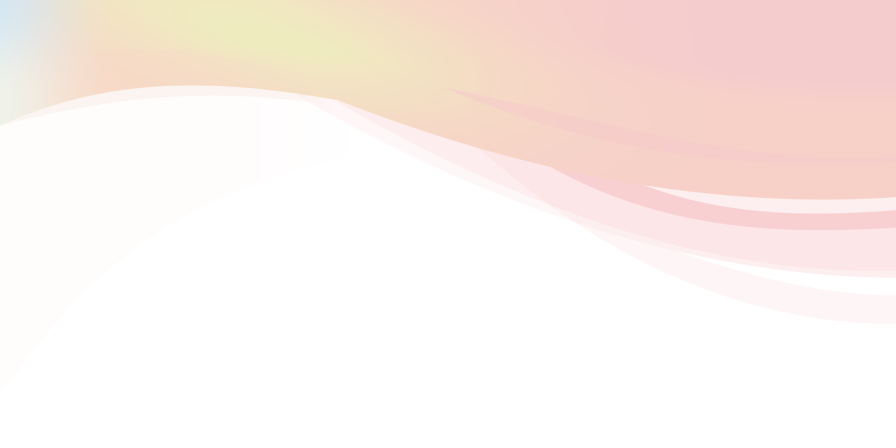
A Shadertoy shader for this background:

```glsl
#define EDGE_SOFTNESS 0.75
#define VEIL_ALPHA 0.15
#define INNER_ALPHA 0.20
#define LOW_VEIL_ALPHA 0.18
#define SASH_ALPHA 0.55
#define YELLOW_CENTRE vec2(0.58, 0.07)
#define YELLOW_SIZE vec2(0.48, 0.12)
#define YELLOW_TILT 0.24

const vec3 WHITE  = vec3(1.0);
const vec3 BLUSH  = vec3(1.0, 0.991, 0.989);
const vec3 CREAM  = vec3(0.985, 0.958, 0.943);
const vec3 ROSE   = vec3(0.97, 0.78, 0.80);
const vec3 BAND   = vec3(0.975, 0.815, 0.822);
const vec3 SLIVER = vec3(0.992, 0.937, 0.94);
const vec3 PEACH  = vec3(0.97, 0.85, 0.78);
const vec3 SALMON = vec3(0.967, 0.818, 0.785);
const vec3 PINK   = vec3(0.96, 0.80, 0.805);
const vec3 SASH   = vec3(0.965, 0.79, 0.795);
const vec3 YELLOW = vec3(0.935, 0.925, 0.75);
const vec3 SKY    = vec3(0.83, 0.91, 0.96);
const vec3 MIST   = vec3(0.94, 0.955, 0.925);

// Height of a cubic Bezier whose control points are evenly spaced in x.
float bezier(float x, float x0, float x1, vec4 k) {
    float t = clamp((x - x0) / (x1 - x0), 0.0, 1.0), s = 1.0 - t;
    return dot(k, vec4(s * s * s, 3.0 * s * s * t, 3.0 * s * t * t, t * t * t));
}

// Coverage of the side nearer the top of the canvas.
float above(vec2 p, float x0, float x1, vec4 k) {
    float w = EDGE_SOFTNESS / iResolution.y;
    return 1.0 - smoothstep(-w, w, p.y - bezier(p.x, x0, x1, k));
}

// Blended colours of the large upper wave.
vec3 bodyColor(vec2 p) {
    vec3 col = mix(PEACH, SALMON, smoothstep(0.4, 1.5, p.x));

    // Pink field in the upper right
    float rim = p.y - bezier(p.x, 1.0, 2.0, vec4(0.065, 0.19, 0.244, 0.24));
    float field = 1.0 - smoothstep(-0.07, 0.012, rim);
    col = mix(col, PINK, field * smoothstep(0.9, 1.7, p.x));

    // Tilted yellow glow with faint silky streaks
    vec2 q = p - YELLOW_CENTRE;
    float c = cos(YELLOW_TILT), s = sin(YELLOW_TILT);
    q = vec2(c * q.x + s * q.y, c * q.y - s * q.x);
    float glow = exp(-dot(q / YELLOW_SIZE, q / YELLOW_SIZE));
    float silk = sin(q.y * 70.0 + 2.0 * sin(q.x * 4.0)) * sin(q.x * 5.0 + 1.0);
    col = mix(col, YELLOW, clamp(glow * (1.0 + 0.06 * silk), 0.0, 1.0));

    // Peach fold under the glow
    float fold = 1.0 - above(p, 0.0, 0.78, vec4(0.177, 0.058, 0.119, 0.195));
    col = mix(col, PEACH, 0.35 * fold * (1.0 - smoothstep(0.45, 0.85, p.x)));

    // Pink sash across the right
    float sash = above(p, 0.99, 2.0, vec4(0.195, 0.341, 0.381, 0.362))
        * (1.0 - above(p, 0.99, 2.0, vec4(0.195, 0.262, 0.376, 0.349)));
    col = mix(col, SASH, SASH_ALPHA * sash * step(0.99, p.x));

    // Cool mist at the left
    vec3 mist = mix(SKY, MIST, smoothstep(0.0, 0.22, p.y));
    return mix(col, mist, 1.0 - smoothstep(-0.04, 0.27, p.x));
}

void mainImage(out vec4 fragColor, in vec2 fragCoord) {
    // x runs 0..2 to the right, y runs 0..1 downward
    vec2 p = fragCoord / iResolution.xy;
    p = vec2(2.0 * p.x, 1.0 - p.y);
    vec3 col = WHITE;

    // Faint blush and cream rim at the left
    float blush = above(p, 0.0, 0.885, vec4(0.885, 0.445, 0.395, 0.326));
    col = mix(col, BLUSH, blush * (1.0 - smoothstep(0.5, 0.9, p.x)));
    float rim = above(p, 0.0, 0.755, vec4(0.281, 0.213, 0.191, 0.240));
    col = mix(col, CREAM, rim * (1.0 - smoothstep(0.6, 0.755, p.x)));

    // Translucent veils, with a white gap between them
    float veil = step(0.664, p.x)
        * above(p, 0.664, 2.0, vec4(0.214, 0.470, 0.617, 0.620));
    float inner = step(0.755, p.x)
        * above(p, 0.755, 2.0, vec4(0.229, 0.467, 0.616, 0.604));
    float gap = step(1.46, p.x) * (1.0 - veil)
        * above(p, 1.46, 2.0, vec4(0.542, 0.608, 0.659, 0.659));
    float lowVeil = step(1.068, p.x) * (1.0 - gap)
        * above(p, 1.068, 2.0, vec4(0.331, 0.606, 0.722, 0.724));
    col = mix(col, ROSE, VEIL_ALPHA * veil);
    col = mix(col, ROSE, INNER_ALPHA * inner);
    col = mix(col, ROSE, LOW_VEIL_ALPHA * lowVeil);

    // Pink band and the pale sliver above it
    float band = above(p, 1.224, 2.0, vec4(0.370, 0.515, 0.524, 0.508));
    col = mix(col, BAND, band * step(1.224, p.x));
    float sliver = above(p, 1.414, 2.0, vec4(0.404, 0.484, 0.484, 0.469));
    col = mix(col, SLIVER, sliver * step(1.414, p.x));

    // Upper wave: a crest on the left, a trough on the right
    float crest = above(p, 0.0, 0.755, vec4(0.281, 0.164, 0.179, 0.224));
    float trough = above(p, 0.755, 2.0, vec4(0.224, 0.386, 0.468, 0.440));
    col = mix(col, bodyColor(p), p.x < 0.755 ? crest : trough);

    fragColor = vec4(col, 1.0);
}
```
